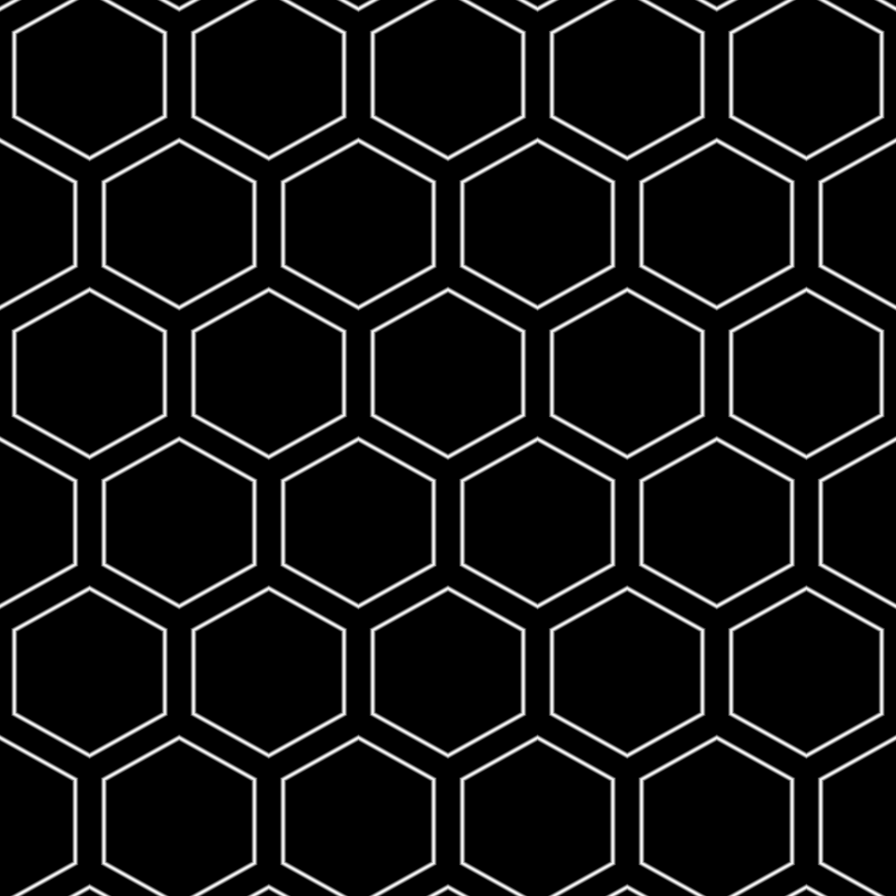
This pattern is drawn by a Shadertoy shader. Its source:

```glsl
// Honeycomb of separate, softly drawn white hexagon outlines on black, tiling seamlessly.

const vec2  REPEATS    = vec2(5.0, 3.0);     // whole cells across; pairs of staggered rows up
const float INRADIUS   = 0.42;               // hexagon centre to side, in cell widths
const float LINE_REACH = 0.0215;             // line centre to fully faded edge, in cell widths
const vec3  LINE_COLOR = vec3(0.97);
const vec3  BACKGROUND = vec3(0.0);
const vec2  EVEN_ROW   = vec2(0.0, 0.25);    // centres of the two interleaved rows
const vec2  ODD_ROW    = vec2(0.5, 0.75);
const float SQRT3      = 1.7320508;

// Signed distance to a pointy-top hexagon, with mitred corners
float hexagon(vec2 p, float inradius) {
    p = abs(p);
    return max(p.x, dot(p, vec2(0.5, 0.5 * SQRT3))) - inradius;
}

// Distance to the nearest outline in one set of rows
float outlineDistance(vec2 grid, vec2 center) {
    vec2 local = fract(grid - center + 0.5) - 0.5;
    return abs(hexagon(local * vec2(1.0, SQRT3), INRADIUS));
}

void mainImage(out vec4 fragColor, in vec2 fragCoord) {
    vec2 grid = fragCoord / iResolution.xy * REPEATS;

    // The two row sets together form the staggered honeycomb
    float d = min(outlineDistance(grid, EVEN_ROW), outlineDistance(grid, ODD_ROW));

    // Soft line, never thinner than a pixel
    float pixel = REPEATS.x / min(iResolution.x, iResolution.y);
    float line = 1.0 - smoothstep(0.0, max(LINE_REACH, pixel), d);

    fragColor = vec4(mix(BACKGROUND, LINE_COLOR, line), 1.0);
}
```
